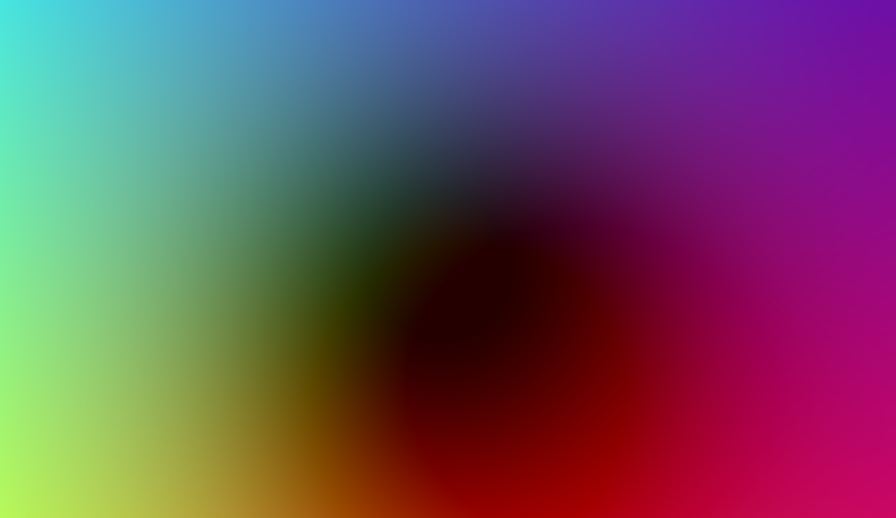
Give the GLSL for this background, as a WebGL 1 fragment shader.

```glsl
precision highp float;
// A soft colour field: four corner colours blend across the canvas, and a
// dark hollow right of the lower middle is carved out of it. The hollow is
// one Gaussian per channel, offset so its rim shifts from olive to crimson.

uniform vec2 u_resolution;

const vec3 TOP_LEFT     = vec3(0.28, 0.90, 0.88);
const vec3 TOP_RIGHT    = vec3(0.43, 0.06, 0.65);
const vec3 BOTTOM_LEFT  = vec3(0.72, 0.98, 0.36);
const vec3 BOTTOM_RIGHT = vec3(0.80, 0.04, 0.41);
const vec3 CORE_COLOR   = vec3(0.14, 0.0, 0.0);

const float ASPECT = 1.73;
const float GREEN_FALLOFF = 1.35;

// Blend of the corners; green fades faster than the others from the left.
vec3 cornerGradient(vec2 uv) {
  vec3 across = vec3(uv.x, 1.0 - pow(1.0 - uv.x, GREEN_FALLOFF), uv.x);
  vec3 bottom = mix(BOTTOM_LEFT, BOTTOM_RIGHT, across);
  vec3 top = mix(TOP_LEFT, TOP_RIGHT, across);
  return mix(bottom, top, uv.y);
}

// Round falloff: 1 at the centre, fading smoothly over the given radius.
float softSpot(vec2 p, vec2 center, float radius) {
  vec2 d = (p - center) / radius;
  return exp(-dot(d, d));
}

// Light removed from each channel by the hollow.
vec3 hollow(vec2 p) {
  float red   = 0.49 * softSpot(p, vec2(0.860, 0.410), 0.400);
  float green = 0.51 * softSpot(p, vec2(0.946, 0.257), 0.440);
  float blue  = 0.73 * softSpot(p, vec2(0.901, 0.306), 0.470);
  return vec3(red, green, blue);
}

void main() {
  vec2 uv = gl_FragCoord.xy / u_resolution;
  vec2 p = uv * vec2(ASPECT, 1.0);

  vec3 color = cornerGradient(uv) - hollow(p);
  gl_FragColor = vec4(max(color, CORE_COLOR), 1.0);
}
```
